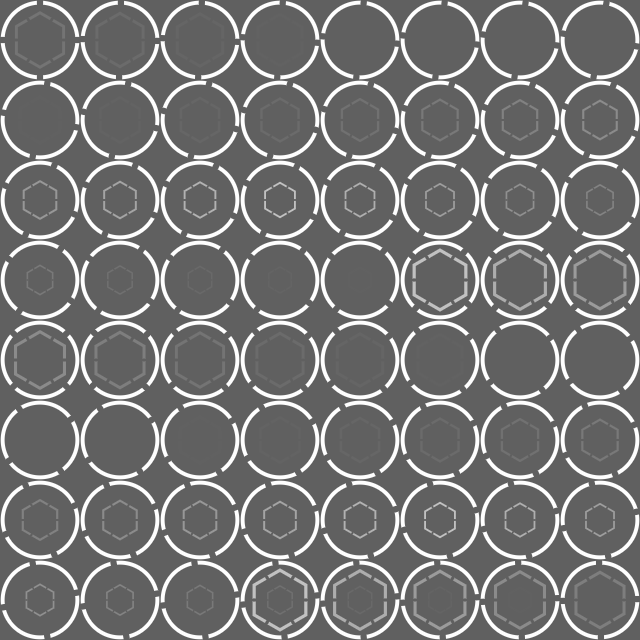
This pattern is drawn by a Shadertoy shader. Its source:

```glsl
const float PI = 3.14159265;

float coverage(float dist, float pixel) {
    return clamp(0.5 - dist / pixel, 0.0, 1.0);
}

// Ring cut by four gaps, turned clockwise by the given angle
float brokenRing(vec2 p, float turn) {
    float c = cos(turn), s = sin(turn);
    vec2 q = abs(vec2(c * p.x - s * p.y, s * p.x + c * p.y));
    float ring = abs(length(p) - 0.467) - 0.0245;
    return max(ring, 0.039 - min(q.x, q.y));
}

// Pointy-topped hexagon outline with a gap in the middle of each side
float brokenHexagon(vec2 p, float scale) {
    float sector = PI / 3.0;
    float angle = mod(atan(p.y, p.x) + 0.5 * sector, sector) - 0.5 * sector;
    vec2 q = length(p) * vec2(cos(angle), sin(angle));
    float outline = abs(q.x - 0.323 * scale) - 0.02 * scale;
    return max(outline, 0.02 * scale - abs(q.y));
}

// Flash at birth, fade away, swell to a second flash, fade again
float pulse(float age) {
    float birth = max(1.0 - age / 9.0, 0.0);
    float swell = age < 24.0 ? max((age - 12.0) / 12.0, 0.0)
                             : max((34.0 - age) / 10.0, 0.0);
    return 0.61 * (birth * birth + swell * swell);
}

void mainImage(out vec4 fragColor, in vec2 fragCoord) {
    // Eight by eight frames, numbered from the top left
    vec2 grid = 8.0 * fragCoord / iResolution.xy;
    vec2 cell = floor(grid);
    vec2 p = fract(grid) - 0.5;
    float pixel = 8.0 / iResolution.y;
    float frame = cell.x + 8.0 * (7.0 - cell.y);

    vec3 color = vec3(0.378);

    // Two shrinking hexagons with staggered births
    for (int i = 0; i < 2; i++) {
        float age = mod(frame - 29.0 - 30.0 * float(i), 64.0);
        float hexagon = brokenHexagon(p, 1.0 - 0.0176 * min(age, 34.0));
        color = mix(color, vec3(1.0), pulse(age) * coverage(hexagon, pixel));
    }

    // The ring makes a quarter turn over all frames
    float ring = brokenRing(p, frame / 64.0 * 0.5 * PI);
    color = mix(color, vec3(0.995), coverage(ring, pixel));

    fragColor = vec4(color, 1.0);
}
```
